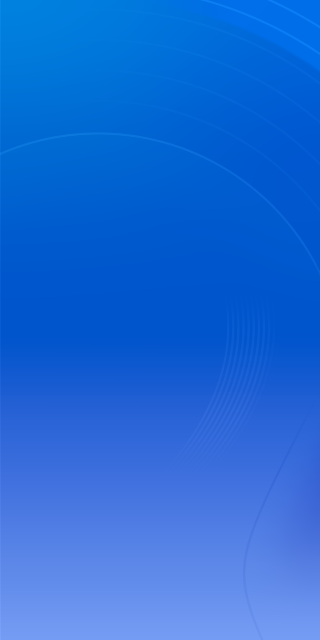
Give the GLSL for this background, as a WebGL 1 fragment shader.

```glsl
precision highp float;
// Calm blue gradient with faint concentric arcs, a bundle of fine curves and a soft violet fold.
uniform vec2 u_resolution;

// Soft thin stroke around distance zero
float stroke(float d, float width) {
  return 1.0 - smoothstep(0.3 * width, width, abs(d));
}

// Vertical ramp, h runs from 0 at the bottom to 1 at the top
vec3 skyRamp(float h) {
  vec3 c = mix(vec3(0.47, 0.62, 0.96), vec3(0.36, 0.53, 0.91), smoothstep(-0.03, 0.14, h));
  c = mix(c, vec3(0.25, 0.44, 0.87), clamp((h - 0.12) / 0.13, 0.0, 1.0));
  c = mix(c, vec3(0.12, 0.365, 0.825), clamp((h - 0.25) / 0.14, 0.0, 1.0));
  c = mix(c, vec3(0.0, 0.33, 0.80), smoothstep(0.36, 0.49, h));
  c = mix(c, vec3(0.0, 0.37, 0.81), smoothstep(0.50, 0.78, h));
  return mix(c, vec3(0.0, 0.445, 0.86), smoothstep(0.72, 1.02, h));
}

// Left border of the violet fold at height y
float foldEdge(float y) {
  return 0.763 + length(vec2(0.0875, 0.55 * (y - 0.208))) - 0.0875;
}

void main() {
  // Canvas space: width 1, height 2
  vec2 p = gl_FragCoord.xy / u_resolution * vec2(1.0, 2.0);
  vec3 color = skyRamp(0.5 * p.y);

  // Cyan glow in the upper left, deeper blue toward the upper right
  float glow = exp(-dot(p - vec2(0.0, 1.96), p - vec2(0.0, 1.96)) * 3.5);
  color += vec3(0.0, 0.06, 0.015) * glow;
  color.g -= 0.035 * smoothstep(0.3, 1.0, p.x) * smoothstep(1.1, 1.6, p.y);

  // Large disc and the bright corner beyond the outer ring
  float radius = length(p - vec2(0.307, 0.815));
  float upper = smoothstep(0.95, 1.25, p.y);
  float inside = 1.0 - smoothstep(0.764, 0.772, radius);
  color += vec3(0.0, 0.014, 0.006) * inside * upper * smoothstep(0.5, 0.768, radius);
  float corner = smoothstep(1.178, 1.192, radius) * smoothstep(0.42, 0.75, p.x);
  color = mix(color, vec3(0.0, 0.435, 0.92), 0.9 * corner);

  // Faint rings, strongest at the disc and in the corner
  float rings = stroke(radius - 0.768, 0.005) * 0.8;
  for (int i = 0; i < 4; i++) {
    float r = 0.87 + 0.095 * float(i);
    rings += stroke(radius - r, 0.005) * 0.3 * smoothstep(0.1, 0.8, p.x);
  }
  for (int i = 0; i < 2; i++) {
    rings += stroke(radius - 1.23 - 0.07 * float(i), 0.005) * 0.9;
  }
  color += vec3(0.05, 0.065, 0.05) * rings * upper;

  // Bundle of fine curves bending toward the lower left
  float bend = p.y - 0.98;
  float across = (p.x - 0.705 + 0.96 * bend * bend) / 0.016;
  float bundle = stroke(fract(across) - 0.5, 0.35);
  bundle *= smoothstep(0.0, 0.5, across) * (1.0 - smoothstep(7.0, 11.0, across));
  bundle *= smoothstep(0.50, 0.72, p.y) * (1.0 - smoothstep(0.95, 1.10, p.y));
  color += vec3(0.035, 0.03, 0.02) * bundle;

  // Violet fold at the lower right
  float fold = p.x - foldEdge(p.y);
  float foldFade = smoothstep(0.02, 0.42, p.y) * (1.0 - smoothstep(0.50, 0.85, p.y));
  color -= vec3(0.05, 0.075, 0.05) * smoothstep(0.0, 0.22, fold) * foldFade;
  color -= vec3(0.03, 0.03, 0.02) * stroke(fold, 0.006) * (1.0 - smoothstep(0.5, 0.8, p.y));

  // Slightly lit left rim
  color += 0.04 * (1.0 - smoothstep(0.0, 0.004, p.x));

  gl_FragColor = vec4(clamp(color, 0.0, 1.0), 1.0);
}
```
